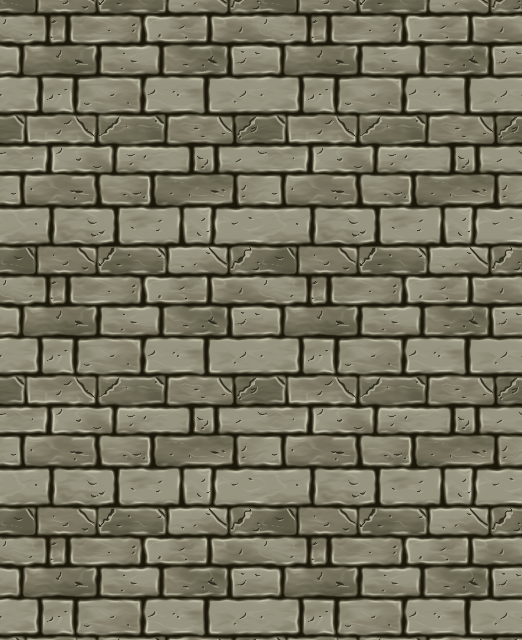
Give the GLSL for this texture, as a Shadertoy shader.

```glsl
#define TILES_ACROSS 2.0
#define TILE 314.0
#define GAP 0.3
#define CORNER 5.5
#define WOBBLE 2.2
#define CHIPS 3
#define JOINT vec3(0.10, 0.085, 0.035)
#define SHADOW vec3(0.23, 0.22, 0.15)
#define DIM vec3(0.39, 0.38, 0.30)
#define STONE vec3(0.50, 0.48, 0.40)
#define PALE vec3(0.58, 0.57, 0.49)
#define EDGE vec3(0.73, 0.72, 0.64)

// Course tops and vertical joints of one tile, y pointing down
const float courseTop[9] = float[9](0., 36., 74., 120., 157., 192., 231., 278., 314.);
const vec4 joints[8] = vec4[8](
    vec4(58, 82, 172, 252), vec4(26, 118, 194, 276),
    vec4(48, 91, 172, 248), vec4(31, 117, 200, 282),
    vec4(59, 138, 230, 260), vec4(27, 118, 184, 283),
    vec4(62, 140, 219, 256), vec4(44, 117, 201, 275));

vec2 hash2(vec2 p) {
    vec3 a = fract(p.xyx * vec3(0.1031, 0.1030, 0.0973));
    a += dot(a, a.yzx + 33.33);
    return fract((a.xx + a.yz) * a.zy);
}

float gradientNoise(vec2 p) {
    vec2 i = floor(p), f = fract(p);
    vec2 u = f * f * f * (f * (f * 6.0 - 15.0) + 10.0);
    vec4 g;
    for (int k = 0; k < 4; k++) {
        vec2 o = vec2(k & 1, k >> 1);
        g[k] = dot(hash2(i + o) * 2.0 - 1.0, f - o);
    }
    return mix(mix(g.x, g.y, u.x), mix(g.z, g.w, u.x), u.y);
}

float roundedBox(vec2 p, vec2 halfSize, float radius) {
    vec2 e = abs(p) - halfSize + radius;
    return length(max(e, 0.0)) + min(max(e.x, e.y), 0.0) - radius;
}

// Tapered, bent brush stroke: 1 on its spine, 0 outside
float stroke(vec2 p, float angle, float len, float bend, float width) {
    float c = cos(angle), s = sin(angle);
    vec2 r = vec2(c * p.x + s * p.y, c * p.y - s * p.x);
    r.y += bend * (r.x * r.x - 0.5 * len * len);
    float taper = 1.0 - 0.6 * smoothstep(0.2, 1.0, abs(r.x) / len);
    float d = length(vec2(max(abs(r.x) - len, 0.0), r.y));
    return 1.0 - smoothstep(0.1, width * taper, d);
}

void mainImage(out vec4 fragColor, in vec2 fragCoord) {
    float unit = TILE * TILES_ACROSS / iResolution.x;
    vec2 p = vec2(fragCoord.x, iResolution.y - fragCoord.y) * unit;
    p = mod(p - vec2(0.0, 17.0), TILE);

    // Find the course and the brick
    int row = 0;
    for (int k = 1; k < 8; k++) row += int(p.y >= courseTop[k]);
    vec4 j = joints[row];
    if (p.x < j.x) p.x += TILE;
    int col = int(p.x >= j.y) + int(p.x >= j.z) + int(p.x >= j.w);
    float left = j[col];
    float right = col < 3 ? j[col + 1] : j.x + TILE;
    vec2 lo = vec2(left, courseTop[row]), hi = vec2(right, courseTop[row + 1]);
    bool dark = (row & 1) == 1 && ((col + row / 2) & 1) == 0;
    bool cracked = (row & 3) == 3;
    vec2 halfSize = 0.5 * (hi - lo) - GAP - vec2(cracked ? -0.6 : 0.5, 0.0);
    vec2 q = p - 0.5 * (lo + hi);
    vec2 id = vec2(col, row) + 1.0;
    vec2 seed = floor(hash2(id * 7.3) * 400.0) + 50.0;

    // Uneven outline and joint thickness
    vec2 warp = vec2(gradientNoise(q * 0.08 + seed), gradientNoise(q * 0.08 + seed + 31.0));
    float depth = -roundedBox(q + WOBBLE * warp, halfSize, CORNER);
    depth -= 2.2 * gradientNoise(q * 0.035 + seed + 5.0);

    // Stone face: broad smears, grain and fall-off towards the foot
    float smear = gradientNoise(q * vec2(0.018, 0.045) + seed + 11.0);
    float grain = gradientNoise((q + 6.0 * warp) * vec2(0.05, 0.2) + seed + 23.0);
    vec2 along = q / halfSize;
    float value = 0.65 + 2.4 * smear + 1.0 * grain - 0.4 * along.y - 0.2 * along.x;
    value += 1.0 * (hash2(id * 3.1).x - 0.5) - (dark ? 1.5 : 0.0);
    value += cracked ? -0.35 : (row & 3) == 2 ? 0.35 : 0.0;
    vec3 face = mix(STONE, DIM, clamp(-0.6 * value, 0.0, 1.2));
    face = mix(face, PALE, clamp(value, 0.0, 1.15));
    float scratch = abs(gradientNoise((q + 5.0 * warp) * vec2(0.018, 0.06) + seed + 47.0));
    float patchy = smoothstep(-0.2, 0.3, gradientNoise(q * 0.05 + seed + 71.0));
    face = mix(face, EDGE, 0.3 * patchy * (1.0 - smoothstep(0.0, 0.05, scratch)));
    face *= mix(0.82, 1.0, smoothstep(2.0, 9.0, halfSize.y - q.y));

    // Patchy worn rim with a faint glow inside it
    float rim = exp(-pow((depth - 4.2) / 1.4, 2.0));
    float glow = 0.3 * exp(-max(depth - 4.0, 0.0) / 4.0) * (0.5 - 0.5 * along.y);
    face = mix(face, EDGE, patchy * glow);
    face = mix(face, EDGE * 1.05, rim * (0.05 + 0.92 * patchy) * (dark ? 0.75 : 1.0));

    // Chips, pits and corner cracks, each with a lit lip
    float cut = 0.0, lip = 0.0;
    float width = 1.0 + 0.5 * unit;
    vec2 w = q + 3.0 * warp, lit = vec2(1.5, 1.3);
    for (int k = 0; k < CHIPS; k++) {
        vec2 h = hash2(id * 5.7 + float(k) * 17.0), g = hash2(h * 91.0 + id);
        vec2 c = w - (h * 2.0 - 1.0) * halfSize * vec2(0.8, 0.6);
        float angle = mix(-1.1, 0.5, g.x), len = 1.0 + 4.5 * g.y * g.y;
        cut = max(cut, 0.85 * stroke(c, angle, len, 0.09, width));
        lip = max(lip, 0.5 * stroke(c - lit, angle, len, 0.09, width));
    }
    if (dark && (row & 3) == 1) {
        vec2 c = w - halfSize * vec2(0.5, 0.1);
        cut = max(cut, stroke(c, 0.25, 5.0, 0.03, width + 1.6));
        lip = max(lip, 0.5 * stroke(c - 2.0 * lit, 0.2, 8.0, 0.02, width));
    }
    if (cracked) {
        w += 4.0 * gradientNoise(q * 0.17 + seed + 90.0);
        for (float side = dark ? -1.0 : 1.0; side < 2.0; side += 2.0) {
            vec2 h = hash2(id * 2.9 + side * 13.0 + 40.0);
            float len = dark && side > 0.0 ? 9.0 : mix(14.0, 20.0, h.x);
            float angle = side * mix(0.7, 0.95, h.y);
            vec2 c = w - vec2(side * (halfSize.x - 0.8 * len), len * 0.7 - halfSize.y);
            cut = max(cut, stroke(c, angle, len, 0.008, width + 0.5));
            lip = max(lip, 0.8 * stroke(c + vec2(side, -1.0) * 2.0, angle, len, 0.008, width + 0.6));
        }
    }
    face = mix(face, EDGE, lip);
    face = mix(face, SHADOW * 0.75, cut);

    // Joint, shaded shoulder, then face
    vec3 color = mix(JOINT, SHADOW, smoothstep(0.0, 1.6, depth));
    color = mix(color, DIM, smoothstep(1.2, 2.8, depth));
    color = mix(color, face, smoothstep(2.1, 3.7, depth));
    fragColor = vec4(color, 1.0);
}
```
